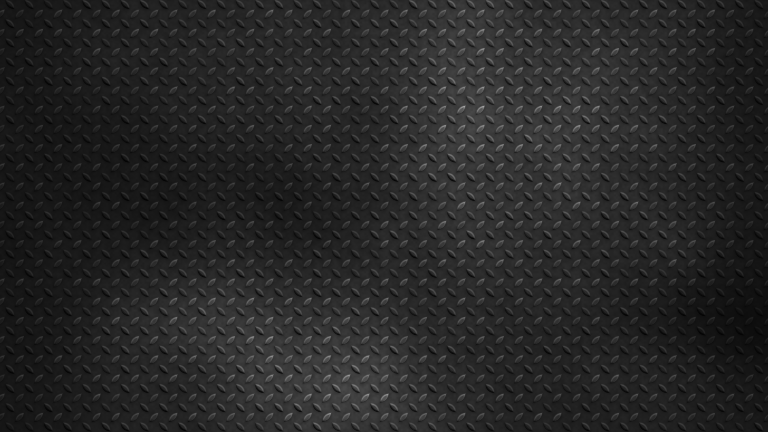
Write a Shadertoy shader that draws this texture.

```glsl
// Dark steel tread plate: two interleaved square grids of raised lens-shaped
// studs, leaning right and left, embossed by a light from above. Soft pools of
// light, cloudy wear and fine grain vary the tone of the metal.

#define COLUMNS 40.0                 // stud repeats across the canvas
#define GRID_PHASE vec2(0.02, 0.77)  // first right-leaning stud, in cells
#define STUD_HALF vec2(0.095, 0.25)  // half width and half length, in cells
#define STUD_ROUND 0.025             // rounding of the stud tips
#define RIM_WIDTH 0.055              // width of the lit bevel
#define BASE_TONE 0.138              // unlit metal
#define WEAR 0.34                    // strength of the cloudy wear
#define GRAIN 0.12                   // strength of the fine grain
#define LIGHT_DIR vec2(0.35, 0.94)

float hash(vec2 p) {
    return fract(sin(dot(p, vec2(127.1, 311.7))) * 43758.5453);
}

float valueNoise(vec2 p) {
    vec2 i = floor(p), f = fract(p);
    f = f * f * (3.0 - 2.0 * f);
    return mix(mix(hash(i), hash(i + vec2(1, 0)), f.x),
               mix(hash(i + vec2(0, 1)), hash(i + vec2(1, 1)), f.x), f.y);
}

float fbm(vec2 p) {
    float sum = 0.0, amp = 0.5;
    for (int i = 0; i < 5; i++) {
        sum += amp * valueNoise(p);
        p = p * 2.03 + 17.3;
        amp *= 0.5;
    }
    return sum;
}

// Soft elliptical pool of light
float pool(vec2 uv, vec2 center, vec2 radius) {
    vec2 q = (uv - center) / radius;
    return exp(-dot(q, q));
}

// Broad tone of the plate
float plateTone(vec2 uv, float aspect) {
    vec2 p = uv * vec2(aspect, 1.0);
    vec2 warped = uv + 0.07 * (vec2(fbm(p * 3.0), fbm(p * 3.0 + 40.0)) - 0.5);
    float tone = BASE_TONE;
    tone += 0.100 * pool(warped, vec2(0.59, 0.76), vec2(0.09, 0.36));
    tone += 0.075 * pool(warped, vec2(0.76, 0.66), vec2(0.12, 0.32));
    tone += 0.115 * pool(warped, vec2(0.43, 0.10), vec2(0.14, 0.18));
    tone += 0.060 * pool(warped, vec2(0.27, 0.26), vec2(0.09, 0.13));
    tone += 0.035 * pool(warped, vec2(0.36, 0.88), vec2(0.11, 0.22));
    tone -= 0.045 * pool(warped, vec2(0.17, 0.55), vec2(0.10, 0.18));
    tone -= 0.030 * pool(warped, vec2(0.38, 0.52), vec2(0.06, 0.16));
    tone -= 0.050 * pool(warped, vec2(0.94, 0.27), vec2(0.13, 0.12));
    float side = abs(uv.x - 0.52) * 2.0;
    tone -= 0.045 * smoothstep(0.65, 1.0, side);
    return tone * (1.0 + WEAR * (fbm(p * 7.0) - 0.48));
}

// Relief of one grid of studs; lean is +1 for right, -1 for left
float studRelief(vec2 p, float lean, float pixel) {
    vec2 cell = floor(p + 0.5);
    vec2 local = p - cell;

    // Long axis of the stud becomes y
    vec2 axis = normalize(vec2(lean, 1.0));
    vec2 side = vec2(axis.y, -axis.x);
    vec2 q = vec2(dot(local, side), dot(local, axis));

    // Lens: overlap of two equal circles
    float radius = dot(STUD_HALF, STUD_HALF) / (2.0 * STUD_HALF.x);
    vec2 arc = vec2(abs(q.x) + radius - STUD_HALF.x, q.y);
    float dist = length(arc) - radius - STUD_ROUND;

    // Outward direction in plate space
    vec2 shape = q / (STUD_HALF * STUD_HALF);
    vec2 outward = normalize(shape.x * side + shape.y * axis + 1e-4);
    float facing = dot(outward, LIGHT_DIR);

    float inside = smoothstep(pixel, -pixel, dist * 2.0);
    float rim = smoothstep(RIM_WIDTH + pixel * 0.5, 0.0, abs(dist + 0.02));
    float contact = exp(-max(dist, 0.0) / 0.07) * (1.0 - inside);
    float wear = 0.7 + 0.6 * hash(cell + lean * 31.0);

    float top = 0.13 + 0.11 * lean;
    float bevel = 0.20 + 0.12 * lean + 0.65 * facing;
    return wear * (inside * top + rim * bevel)
         - contact * (0.26 - 0.18 * facing);
}

void mainImage(out vec4 fragColor, in vec2 fragCoord) {
    vec2 uv = fragCoord / iResolution.xy;
    float aspect = iResolution.x / iResolution.y;
    vec2 p = fragCoord / iResolution.x * COLUMNS - GRID_PHASE;
    float pixel = COLUMNS / iResolution.x;

    // Right-leaning grid, and left-leaning grid shifted by half a cell
    float relief = studRelief(p, 1.0, pixel)
                 + studRelief(p + 0.5, -1.0, pixel);

    // Fine grain in the metal
    float grain = valueNoise(p * 9.0) + valueNoise(p * 4.3 + 50.0) - 1.0;

    float tone = plateTone(uv, aspect);
    tone *= max(1.0 + relief + GRAIN * grain, 0.15);
    fragColor = vec4(vec3(clamp(tone, 0.0, 1.0)), 1.0);
}
```
